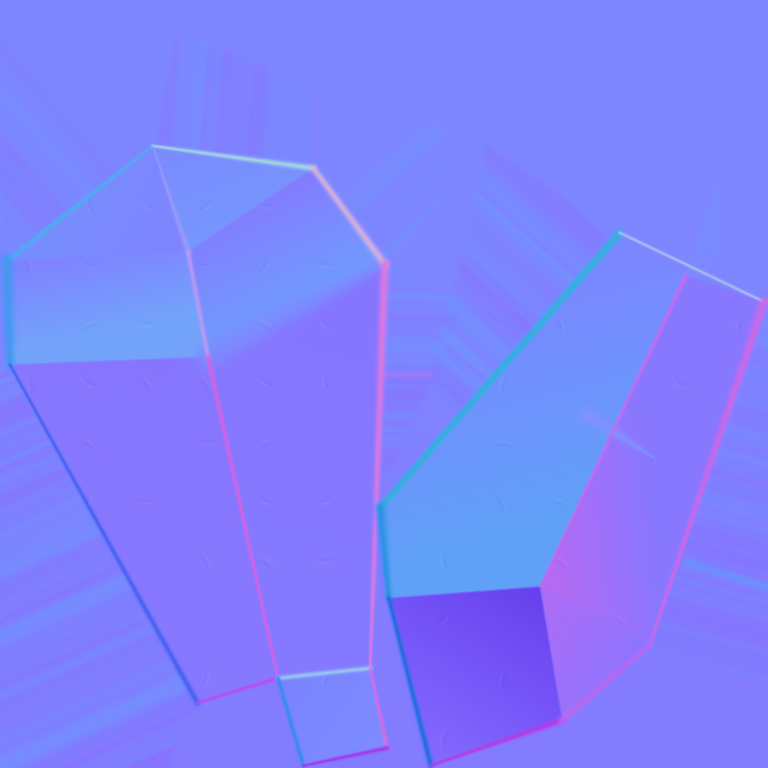
Write a WebGL 2 fragment shader that draws this texture map.

```glsl
#version 300 es
precision highp float;
// Normal map of two faceted crystals on streaked ground: convex quads and
// tapered strokes set a tilt (red, green); blue follows from unit length.
#define EDGE_SOFT 0.0022
#define STREAK_FREQ 85.0
#define STREAK_GAIN 0.13
#define DENT_CELLS 13.0
#define DENT_GAIN 0.07

uniform vec2 u_resolution;
out vec4 fragColor;

// Left crystal corners
const vec2 apex = vec2(.199,.81), crown = vec2(.408,.781), side = vec2(.501,.656),
  heel = vec2(.482,.13), fork = vec2(.362,.117), toe = vec2(.257,.085), waist = vec2(.013,.525),
  hip = vec2(.009,.66), brow = vec2(.1,.737), ridge = vec2(.245,.672), seam = vec2(.271,.535);
// Right crystal corners
const vec2 peak = vec2(.807,.697), notch = vec2(.893,.641), tip = vec2(.995,.607),
  flank = vec2(.846,.16), foot = vec2(.732,.062), knee = vec2(.703,.236),
  hollow = vec2(.506,.221), bend = vec2(.495,.339), base = vec2(.561,.003);
// Small block corners
const vec2 blockC = vec2(.504,.026), blockD = vec2(.395,.003);

vec2 p, tilt;
float solid = 0.0;

float hash(float n) { return fract(sin(n * 127.1) * 43758.5); }

float stripe(float x) {
  float i = floor(x);
  return mix(hash(i), hash(i + 1.0), smoothstep(.2, .8, x - i)) - .5;
}

float ramp(vec2 a, vec2 b) {
  return clamp(dot(p - a, b - a) / dot(b - a, b - a), 0.0, 1.0);
}

// Signed distance past one side of a clockwise quad
float outside(vec2 a, vec2 b) {
  vec2 e = normalize(b - a);
  return dot(p - a, vec2(-e.y, e.x));
}

float quad(vec2 a, vec2 b, vec2 c, vec2 d, float soft) {
  float far = max(max(outside(a, b), outside(b, c)), max(outside(c, d), outside(d, a)));
  return 1.0 - smoothstep(-soft, soft, far);
}

// Quad shaded from tones.xy at start to tones.zw at end
void face(vec2 a, vec2 b, vec2 c, vec2 d, vec2 start, vec2 end, vec4 tones) {
  float m = quad(a, b, c, d, EDGE_SOFT);
  tilt = mix(tilt, mix(tones.xy, tones.zw, ramp(start, end)), m);
  solid = max(solid, m);
}

// Glowing stroke, widths in thousandths of the canvas
void edge(vec2 a, vec2 b, float wa, float wb, float red, float green) {
  float h = ramp(a, b), d = length(p - mix(a, b, h)) / mix(wa, wb, h) * 1e3;
  tilt = mix(tilt, vec2(red, green), .9 * exp(-d * d));
}

void streaks(vec2 a, vec2 b, vec2 c, vec2 d, vec2 dir, float gain) {
  float x = dot(p, vec2(-dir.y, dir.x)) * STREAK_FREQ;
  float s = .6 * stripe(x * .45) + .4 * stripe(x * 1.7 + 9.0);
  tilt += quad(a, b, c, d, .008) * (s * gain * STREAK_GAIN * vec2(.7,-1) - vec2(.01,0));
}

// Sparse curved scratches, one at most per cell
void dents() {
  vec2 cell = floor(p * DENT_CELLS), q = fract(p * DENT_CELLS) - .5;
  float r = hash(cell.x + cell.y * 57.0), angle = 40.0 * r;
  q = mat2(cos(angle), sin(angle), -sin(angle), cos(angle)) * q;
  q.y += 1.5 * q.x * q.x;
  float mark = q.y * 22.0 * exp(-q.x * q.x * 60.0 - q.y * q.y * 900.0);
  tilt += solid * step(.5, r) * DENT_GAIN * mark;
}

void main() {
  p = gl_FragCoord.xy / u_resolution;
  tilt = mix(vec2(.515,.485), vec2(.495,.525), smoothstep(.1, .7, p.y));

  // Streaked ground
  streaks(vec2(-.4,.6), waist, toe, vec2(-.2,-.9), vec2(.91,.41), 1.);
  streaks(vec2(-.1,1.08), vec2(.165,.77), hip, vec2(-.2,.6), vec2(.64,-.76), .5);
  streaks(vec2(.232,.965), vec2(.42,.88), crown, apex, vec2(.07,1), .7);
  streaks(vec2(.447,.75), vec2(.56,.843), vec2(.635,.81), side, vec2(.74,.67), .5);
  streaks(vec2(.635,.81), peak, vec2(.6,.46), vec2(.56,.51), vec2(.75,-.66), .9);
  streaks(side, vec2(.61,.61), vec2(.56,.5), bend, vec2(1,-.03), .8);
  streaks(tip, vec2(1.3,.5), vec2(1.3,0), flank, vec2(.96,-.25), .6);
  streaks(notch, vec2(.937,.77), vec2(.94,.68), vec2(.905,.64), vec2(.45,.89), .5);
  edge(vec2(.5,.512), vec2(.56,.512), 4., 4., .62, .48);
  edge(vec2(.895,.268), vec2(1,.235), 6., 6., .42, .57);

  // Left crystal
  face(hip, brow, apex, ridge, brow, ridge, vec4(.47,.55,.5,.51));
  face(hip, ridge, seam, waist, hip, waist + .02, vec4(.5,.5,.45,.64));
  face(waist, seam, fork, toe, seam, toe, vec4(.53,.46,.53,.475));
  face(apex, mix(apex, crown, .5), crown, ridge, apex, ridge, vec4(.48,.54,.46,.59));
  face(ridge, crown, side, seam, vec2(.32,.73), vec2(.375,.62), vec4(.51,.49,.45,.59));
  face(seam, side, heel, fork, side, fork, vec4(.525,.46,.52,.48));
  edge(seam, side, 18., 6., .485, .54);

  // Right crystal and block
  vec2 high = vec2(.6,.6), low = vec2(.68,.3);
  vec4 cool = vec4(.48,.53,.37,.63);
  face(bend, mix(bend, peak, .2), knee, hollow, high, low, cool);
  face(bend, peak, notch, knee, high, low, cool);
  face(notch, tip, flank, knee, knee, knee + vec2(.16,.02), vec4(.73,.41,.53,.47));
  face(knee, flank, foot, mix(foot, knee, .5), knee, flank, vec4(.69,.42,.55,.46));
  face(hollow, knee, foot, base, knee, base, vec4(.4,.25,.52,.42));
  face(fork, heel, blockC, blockD, fork, blockC, vec4(.48,.51,.49,.55));
  edge(vec2(.765,.46), vec2(.853,.403), 11., 1., .51, .57);
  dents();

  // Rims
  edge(hip, apex, 4., 2., .3, .68);
  edge(waist, hip, 6., 9., .25, .6);
  edge(waist, toe, 2., 4., .25, .38);
  edge(toe, fork, 2., 3., .72, .3);
  edge(apex, crown, 2., 4., .65, .86);
  edge(crown, side, 4., 5., .85, .7);
  edge(side, heel, 6., 2., .88, .47);
  edge(apex, ridge, 1., 4., .6, .6);
  edge(ridge, seam, 3., 3., .75, .6);
  edge(seam, fork, 3., 2., .85, .38);
  edge(fork, heel, 3., 3., .6, .8);
  edge(fork, blockD, 3., 3., .2, .55);
  edge(heel, blockC, 2., 3., .85, .42);
  edge(blockD, blockC, 2., 3., .65, .2);
  edge(bend, peak, 4., 5., .15, .72);
  edge(bend, hollow, 7., 4., .15, .58);
  edge(hollow, base, 3., 4., .1, .43);
  edge(peak, tip, 2., 2., .68, .76);
  edge(notch, knee, 3., 1., .78, .42);
  edge(tip, flank, 6., 2., .82, .4);
  edge(base, foot, 2., 4., .72, .22);
  edge(foot, flank, 5., 3., .74, .4);

  // Outward component
  vec2 n = 2.0 * tilt - 1.0;
  fragColor = vec4(tilt, .5 + .5 * sqrt(max(0.0, 1.0 - dot(n, n))), 1);
}
```
